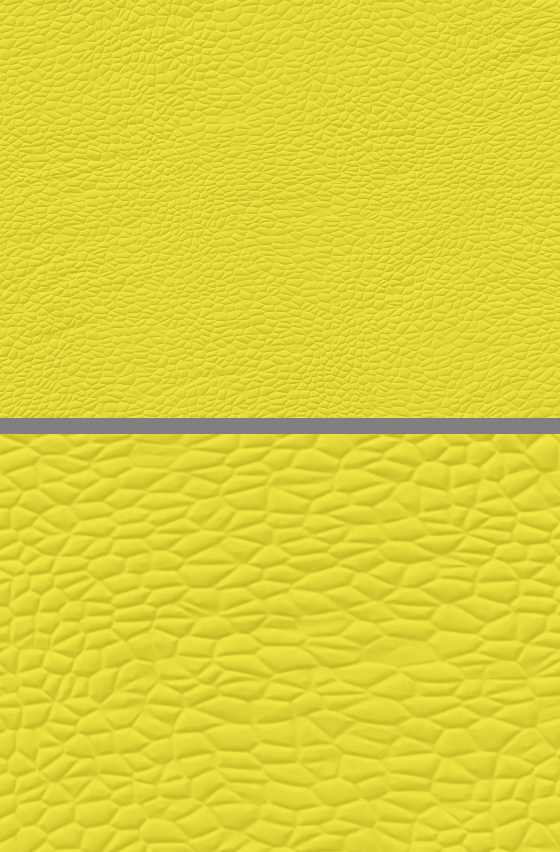
Top, the full canvas; bottom, a detail of the centre.
A Shadertoy shader for this texture:

```glsl
// Yellow embossed leather: small flat pebbles crossed by long slanting creases.

const vec3  BASE_COLOR    = vec3(0.881, 0.841, 0.224);
const vec3  TONE_TINT     = vec3(1.0, 1.0, 0.75);  // how shading moves each channel
const vec2  PEBBLE_FREQ   = vec2(39.0, 62.0);      // pebbles per canvas height
const float PEBBLE_JITTER = 0.92;
const float GROOVE_WIDTH  = 0.06;
const float DOME_HEIGHT   = 0.38;
const float CREASE_DEPTH  = 0.75;
const float RISE_ANGLE    = 0.33;                  // main crease direction
const float FALL_ANGLE    = -0.48;                 // crossing crease direction
const vec2  LIGHT_DIR     = vec2(-0.34, 0.94);
const float RELIEF_STEP   = 0.0030;
const float SHADOW_DEPTH  = 0.145;
const float LIGHT_GAIN    = 0.068;
const float GRAIN_AMOUNT  = 0.016;

vec2 hash2(vec2 p) {
    vec3 q = fract(p.xyx * vec3(0.1031, 0.1030, 0.0973));
    q += dot(q, q.yzx + 33.33);
    return fract((q.xx + q.yz) * q.zy);
}

// Gradient noise, roughly -0.7 to 0.7
float noise(vec2 p) {
    vec2 i = floor(p), f = fract(p);
    vec2 u = f * f * f * (f * (f * 6.0 - 15.0) + 10.0);
    float a = dot(hash2(i) * 2.0 - 1.0, f);
    float b = dot(hash2(i + vec2(1, 0)) * 2.0 - 1.0, f - vec2(1, 0));
    float c = dot(hash2(i + vec2(0, 1)) * 2.0 - 1.0, f - vec2(0, 1));
    float d = dot(hash2(i + vec2(1, 1)) * 2.0 - 1.0, f - vec2(1, 1));
    return mix(mix(a, b, u.x), mix(c, d, u.x), u.y);
}

vec2 rotate(vec2 p, float angle) {
    float c = cos(angle), s = sin(angle);
    return vec2(c * p.x + s * p.y, c * p.y - s * p.x);
}

// Distances to the nearest and second nearest pebble centres
vec2 cellDistances(vec2 p) {
    vec2 cell = floor(p), f = fract(p);
    vec2 nearest = vec2(8.0);
    for (int y = -1; y <= 1; y++) {
        for (int x = -1; x <= 1; x++) {
            vec2 g = vec2(x, y);
            vec2 centre = g + 0.5 + (hash2(cell + g) - 0.5) * PEBBLE_JITTER;
            float d = length(centre - f);
            nearest.y = min(nearest.y, max(nearest.x, d));
            nearest.x = min(nearest.x, d);
        }
    }
    return nearest;
}

// Thin broken lines along the zero contours of stretched noise
float creases(vec2 p, float angle, vec2 freq, float sharpness) {
    vec2 q = rotate(p, angle) * freq;
    float line = noise(q) * sharpness;
    float presence = smoothstep(-0.08, 0.28, noise(q * vec2(0.9, 0.45) + 37.0));
    return presence * exp(-line * line);
}

float leatherHeight(vec2 p) {
    // Bend the pebble rows so their direction drifts over the hide
    vec2 bend = vec2(noise(p * 3.1 + 5.0), noise(p * 2.3 + 19.0));
    vec2 wobble = vec2(noise(p * 17.0 + 3.0), noise(p * 17.0 + 61.0));
    vec2 q = p + 0.085 * bend + 0.010 * wobble;

    vec2 d = cellDistances(rotate(q, 0.14) * PEBBLE_FREQ);
    float edge = d.y - d.x;
    float pebble = edge * edge / (edge * edge + GROOVE_WIDTH);
    float dome = DOME_HEIGHT * (1.0 - d.x * d.x);

    float folds = creases(q, RISE_ANGLE, vec2(2.6, 15.0), 11.0);
    folds += 0.7 * creases(q + 7.3, RISE_ANGLE - 0.2, vec2(5.0, 25.0), 7.0);
    folds += 0.55 * creases(q + 2.9, FALL_ANGLE, vec2(3.2, 17.0), 10.0);
    return pebble + dome - CREASE_DEPTH * folds;
}

void mainImage(out vec4 fragColor, in vec2 fragCoord) {
    vec2 p = fragCoord / iResolution.y;

    // Emboss: compare heights along the light direction
    vec2 offset = 0.5 * RELIEF_STEP * LIGHT_DIR;
    float slope = leatherHeight(p - offset) - leatherHeight(p + offset);
    slope *= 1.0 + 0.5 * noise(p * 3.7 + 11.0);

    // Soft highlights, deeper shadows
    float tone = slope > 0.0 ? LIGHT_GAIN * (1.0 - exp(-2.6 * slope))
                             : -SHADOW_DEPTH * (1.0 - exp(1.6 * slope));

    // Fine grain and slow unevenness
    tone += GRAIN_AMOUNT * (noise(p * 190.0) + 0.6 * noise(p * 2.0 + 83.0));

    fragColor = vec4(BASE_COLOR + tone * TONE_TINT, 1.0);
}
```
